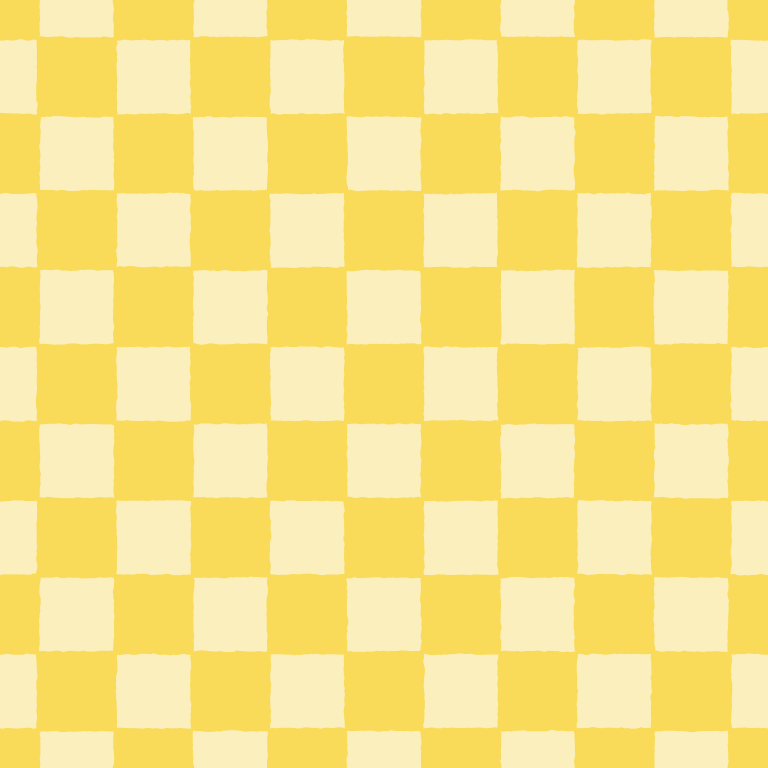
This pattern is drawn by a Shadertoy shader. Its source:

```glsl
const float CELLS = 10.0;        // even count, so the checks wrap
const float HALF_SIDE = 0.479;   // half side of a light square, in cells
const float ROUGHNESS = 0.034;   // peak to peak edge wobble, in cells
const vec3 YELLOW = vec3(0.976, 0.859, 0.349);
const vec3 CREAM = vec3(0.988, 0.937, 0.745);

float hash(vec3 p) {
    p = fract(p * vec3(0.1031, 0.1030, 0.0973));
    p += dot(p, p.yzx + 33.33);
    return fract((p.x + p.y) * p.z);
}

// Smooth noise along a line, distinct for each seed
float lineNoise(float t, vec2 seed) {
    float i = floor(t);
    float f = t - i;
    f = f * f * (3.0 - 2.0 * f);
    return mix(hash(vec3(seed, i)), hash(vec3(seed, i + 1.0)), f) - 0.5;
}

// Torn edge: slow drift, bumps and fine grain
float edgeWobble(float t, vec2 seed, float amount) {
    t += 1.0;
    float drift = lineNoise(t * 3.0, seed + 31.0);
    float bumps = lineNoise(t * 11.0, seed + 67.0);
    float grain = lineNoise(t * 23.0, seed + 113.0);
    return amount * (0.25 * drift + 0.45 * bumps + 0.3 * grain);
}

// Signed distance inside a square whose four sides wobble independently
float roughSquare(vec2 p, vec2 id, float halfSide, float amount) {
    vec2 side = step(0.0, p);
    vec2 seedX = id * 4.0 + vec2(side.x, 0.0);
    vec2 seedY = id * 4.0 + vec2(side.y, 2.0);
    vec2 edge = halfSide + vec2(edgeWobble(p.y, seedX, amount),
                                edgeWobble(p.x, seedY, amount));
    vec2 inset = edge - abs(p);
    return min(inset.x, inset.y);
}

void mainImage(out vec4 fragColor, in vec2 fragCoord) {
    // Cells are centred on whole numbers
    vec2 grid = fragCoord / iResolution.xy * CELLS + 0.5;
    vec2 id = mod(floor(grid), CELLS);
    vec2 local = fract(grid) - 0.5;
    float pixel = CELLS / min(iResolution.x, iResolution.y);

    // Light squares on every other cell
    float isLight = mod(id.x + id.y, 2.0);
    float inset = roughSquare(local, id, HALF_SIDE, ROUGHNESS);
    float cover = isLight * clamp(inset / pixel + 0.5, 0.0, 1.0);

    fragColor = vec4(mix(YELLOW, CREAM, cover), 1.0);
}
```
